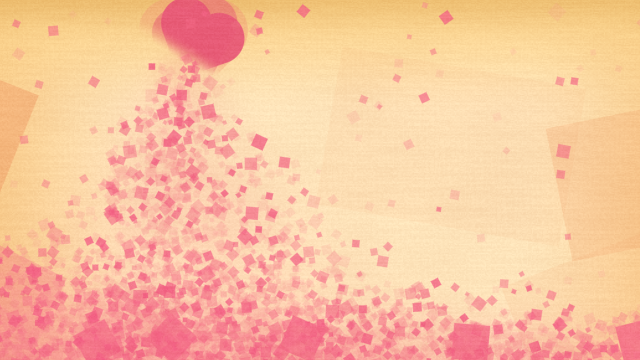
A WebGL 1 fragment shader for this background:

```glsl
precision highp float;
// Warm paper background with hearts dissolving into a drift of pink squares.
uniform vec2 u_resolution;

float hash(vec2 p) {
  return fract(sin(dot(p, vec2(127.1, 311.7))) * 43758.5453);
}

float noise(vec2 p) {
  vec2 i = floor(p), f = fract(p);
  f = f * f * (3.0 - 2.0 * f);
  return mix(mix(hash(i), hash(i + vec2(1, 0)), f.x),
             mix(hash(i + vec2(0, 1)), hash(i + vec2(1, 1)), f.x), f.y);
}

mat2 rot(float a) {
  float c = cos(a), s = sin(a);
  return mat2(c, s, -s, c);
}

float cover(float d) {
  float aa = 0.8 / u_resolution.y;
  return smoothstep(aa, -aa, d);
}

// Coverage of a rectangle turned by an angle
float box(vec2 p, vec2 halfSize, float angle) {
  vec2 d = abs(rot(-angle) * p) - halfSize;
  return cover(max(d.x, d.y));
}

// Coverage of a heart standing on its tip at the origin
float heart(vec2 p, float size, float angle) {
  p = rot(-angle) * p / size;
  p.x = abs(p.x);
  float d;
  if (p.x + p.y > 1.0) {
    d = length(p - vec2(0.25, 0.75)) - 0.3536;
  } else {
    vec2 tipSide = p - 0.5 * max(p.x + p.y, 0.0);
    d = min(length(p - vec2(0, 1)), length(tipSide)) * sign(p.x - p.y);
  }
  return cover(d * size);
}

// Narrow plume below the hearts, widening downwards
float plume(vec2 p) {
  float drop = max(0.88 - p.y, 0.0);
  float w = 0.05 + 0.6 * pow(drop, 1.25);
  float dx = (p.x - 0.5) / w;
  return exp(-dx * dx) * smoothstep(0.88, 0.8, p.y);
}

// Drift lying along the floor, deeper on the left
float drift(vec2 p) {
  return smoothstep(mix(0.4, 0.2, p.x / 1.78), 0.0, p.y);
}

void main() {
  vec2 p = gl_FragCoord.xy / u_resolution.y;
  vec3 pink = vec3(0.95, 0.36, 0.51);
  vec3 coral = vec3(0.97, 0.58, 0.57);
  vec3 orange = vec3(0.94, 0.62, 0.41);

  // Cream paper with golden edges
  vec3 col = vec3(0.995, 0.895, 0.73);
  float side = smoothstep(0.5, 1.0, abs(p.x - 0.93));
  col = mix(col, vec3(0.97, 0.77, 0.49), 0.75 * side);
  col = mix(col, vec3(0.98, 0.82, 0.54), smoothstep(0.68, 0.94, p.y) * 0.8);
  col = mix(col, vec3(0.91, 0.71, 0.39), smoothstep(0.88, 1.03, p.y) * 0.8);

  // Large translucent sheets
  col = mix(col, orange, 0.09 * box(p - vec2(1.252, 0.593), vec2(0.343, 0.222), -0.173));
  col = mix(col, orange, 0.25 * box(p - vec2(1.803, 0.509), vec2(0.255, 0.188), 0.2));
  col = mix(col, orange, 0.13 * box(p - vec2(1.69, 0.07), vec2(0.23), 0.37));
  col = mix(col, orange, 0.5 * box(p - vec2(-0.106, 0.637), vec2(0.162, 0.17), -0.38));
  col = mix(col, pink, 0.3 * box(p - vec2(-0.093, 0.132), vec2(0.208), -0.46));

  // Pink haze
  float haze = 0.7 * smoothstep(0.3, -0.06, p.y + 0.07 * p.x) + 0.2 * plume(p);
  col = mix(col, coral, haze * (0.7 + 0.5 * noise(p * 14.0)));

  // Hearts, their lower ends fading away
  float fade = smoothstep(0.8, 0.87, p.y + 0.6 * (p.x - 0.55));
  col = mix(col, vec3(0.95, 0.62, 0.47), 0.45 * fade * heart(p - vec2(0.537, 0.727), 0.251, 0.0));
  col = mix(col, vec3(0.91, 0.42, 0.46), 0.6 * fade * heart(p - vec2(0.585, 0.78), 0.2, 0.3));
  col = mix(col, vec3(0.91, 0.35, 0.47), 0.93 * fade * heart(p - vec2(0.498, 0.78), 0.2, -0.45));

  // Big squares resting on the floor
  for (int i = 0; i < 5; i++) {
    float f = float(i);
    float x = 0.27 + 0.375 * f - 0.18 * sin(f * 0.785) - 0.04 * sin(f * 1.571);
    float y = 0.045 + 0.02 * hash(vec2(f, 3.0));
    col = mix(col, pink, 0.75 * box(p - vec2(x, y), vec2(0.05), 0.5 + f * 1.9));
  }

  // Scattered squares on turned, jittered grids
  for (int i = 0; i < 18; i++) {
    float f = float(i);
    float cell = mix(0.04, 0.085, fract(f * 0.618));
    vec2 q = rot(f * 1.3) * p / cell + f * 7.31;
    vec2 id = floor(q);
    vec2 seed = id + f * 17.0;
    vec2 jitter = 0.3 * vec2(hash(seed), hash(seed + 5.3)) - 0.15;
    vec2 center = rot(-f * 1.3) * (id + 0.5 + jitter - f * 7.31) * cell;
    float density = 0.5 * plume(center) + 0.6 * drift(center);
    float present = step(hash(seed + 9.7), density);
    float strength = pow(hash(seed + 2.9), 2.5);
    float halfSize = cell * mix(0.13, 0.24, hash(seed + 4.1));
    float square = box((q - id - 0.5 - jitter) * cell, vec2(halfSize), 6.28 * hash(seed + 8.2));
    col = mix(col, mix(coral, pink, sqrt(strength)), present * square * mix(0.15, 0.82, strength));
  }

  // Paper grain, woven streaks and soft blotches
  float grain = noise(p * 290.0) - 0.5;
  float streak = noise(p * vec2(12.0, 230.0)) - 0.5;
  float blotch = noise(p * 7.0) - 0.5;
  col += (0.04 * grain + 0.025 * streak + 0.02 * blotch) * vec3(0.6, 1.0, 1.1);
  gl_FragColor = vec4(clamp(col, 0.0, 1.0), 1.0);
}
```
